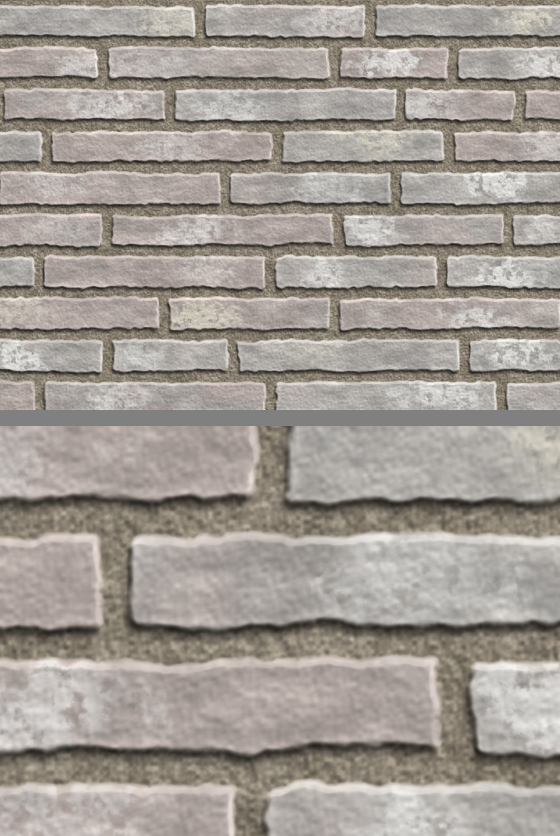
Top, the full canvas; bottom, a detail of the centre.
A Shadertoy shader for this texture:

```glsl
// Per course: start of a long brick, length of the brick before it, length of the one after it
const vec3 COURSES[10] = vec3[10](
    vec3(8.90, 4.1, 4.1), vec3(2.49, 4.1, 2.85), vec3(4.08, 4.1, 2.85), vec3(1.12, 4.1, 4.1),
    vec3(-0.14, 4.1, 4.1), vec3(2.57, 4.1, 4.1), vec3(0.95, 4.1, 4.1), vec3(8.04, 4.1, 4.1),
    vec3(5.60, 3.0, 4.1), vec3(0.96, 4.1, 5.55));

const float LONG_BRICK = 5.55;
const vec2 TO_LIGHT = vec2(0.45, -0.89);

struct Brick {
    float dist;   // signed distance to the outline
    vec2 local;   // position from the brick centre
    vec2 halfSize;
    vec2 id;
};

float hash(vec2 p) {
    return fract(sin(dot(p, vec2(127.1, 311.7))) * 43758.5);
}

float noise(vec2 p) {
    vec2 i = floor(p), f = fract(p);
    f = f * f * (3.0 - 2.0 * f);
    return mix(mix(hash(i), hash(i + vec2(1, 0)), f.x),
               mix(hash(i + vec2(0, 1)), hash(i + vec2(1, 1)), f.x), f.y);
}

float fbm(vec2 p) {
    float sum = 0.0, amp = 0.533;
    for (int i = 0; i < 4; i++) {
        sum += amp * noise(p);
        p = mat2(1.6, 1.2, -1.2, 1.6) * p + 7.3;
        amp *= 0.5;
    }
    return sum;
}

Brick brickAt(vec2 p) {
    // Uneven, chipped outlines
    p += 0.11 * (vec2(fbm(p * 1.7), fbm(p * 1.7 + 31.0)) - 0.5);
    p += 0.045 * (vec2(noise(p * 8.0), noise(p * 8.0 + 17.0)) - 0.5);

    // Walk along the course to the brick under p
    float row = clamp(floor(p.y), 0.0, 9.0);
    vec3 course = COURSES[int(row)];
    float left = course.x - course.y - LONG_BRICK, len = LONG_BRICK;
    int index = 0;
    for (int i = 0; i < 4; i++) {
        if (p.x < left + len) break;
        left += len;
        index = i + 1;
        len = index == 1 ? course.y : index == 3 ? course.z : LONG_BRICK;
    }

    Brick b;
    b.id = vec2(index, row);
    b.local = p - vec2(left + 0.5 * len, row + 0.5);
    b.local.y += (hash(b.id + 3.0) - 0.5) * 0.018 * b.local.x;
    b.halfSize = vec2(0.5 * len - 0.125, 0.365 + 0.03 * (hash(b.id + 9.0) - 0.5));
    vec2 q = abs(b.local) - b.halfSize + 0.07;
    b.dist = length(max(q, 0.0)) + min(max(q.x, q.y), 0.0) - 0.07;
    return b;
}

float relief(vec2 p, float dist) {
    float mortar = 0.09 * fbm(p * 10.0) + 0.05 * noise(p * 27.0);
    float face = 0.14 + 0.07 * fbm(p * vec2(4.0, 7.0)) + 0.022 * noise(p * 24.0);
    return mix(mortar, face, smoothstep(0.03, -0.05, dist));
}

// Chalky bloom, one ragged patch per brick
float bloom(Brick b, vec2 p) {
    vec2 centre = vec2(hash(b.id + 21.0) - 0.5, 0.5 * (hash(b.id + 5.0) - 0.5)) * 1.6 * b.halfSize;
    vec2 radius = vec2(0.75 + 0.6 * hash(b.id + 13.0), 0.5);
    float falloff = 1.0 - length((b.local - centre) / radius);
    float patchy = smoothstep(-0.1, 0.65, falloff + 1.3 * (fbm(p * 3.5) - 0.5));
    float flecks = smoothstep(0.36, 0.62, fbm(p * 9.0) + 0.15 * falloff);
    return patchy * flecks * mix(0.35, 1.0, hash(b.id + 40.0));
}

void mainImage(out vec4 fragColor, in vec2 fragCoord) {
    // One unit is one course; y runs downwards
    vec2 uv = fragCoord / iResolution.xy;
    vec2 p = vec2(uv.x, 1.0 - uv.y) * vec2(13.45, 9.81);

    Brick b = brickAt(p);
    float face = smoothstep(0.025, -0.03, b.dist);

    // Sandy mortar
    vec3 mortar = mix(vec3(0.44, 0.405, 0.35), vec3(0.63, 0.595, 0.535), fbm(p * 6.0));
    mortar *= 0.86 + 0.28 * noise(p * 30.0);

    // Mauve to grey brick with soft mottling
    vec3 clay = mix(vec3(0.665, 0.622, 0.605), vec3(0.655, 0.645, 0.63),
                    smoothstep(0.3, 0.7, 0.5 * hash(b.id + 2.0) + 0.5 * fbm(p * 1.3 + 50.0)));
    clay *= 0.85 + 0.34 * fbm(p * vec2(2.0, 3.5) + 11.0);
    clay *= 0.96 + 0.08 * noise(p * 20.0);
    clay = mix(clay, clay * 1.08 + 0.02, smoothstep(-0.12, -0.02, b.dist));
    vec3 chalk = mix(vec3(0.88, 0.88, 0.87), vec3(0.85, 0.83, 0.76), step(0.88, hash(b.id + 60.0)));
    clay = mix(clay, chalk, 0.9 * bloom(b, p));

    // Slope lighting and the shadow cast on the joints
    vec2 nearer = p + TO_LIGHT * 0.045;
    float slope = relief(p, b.dist) - relief(nearer, brickAt(nearer).dist);
    float shadow = smoothstep(0.04, -0.06, brickAt(p + TO_LIGHT * 0.1).dist) * (1.0 - face);
    vec3 color = mix(mortar, clay, face);
    color *= 1.0 + clamp(4.5 * slope, -0.5, 0.14);
    color *= 1.0 - 0.42 * shadow;

    fragColor = vec4(color, 1.0);
}
```
